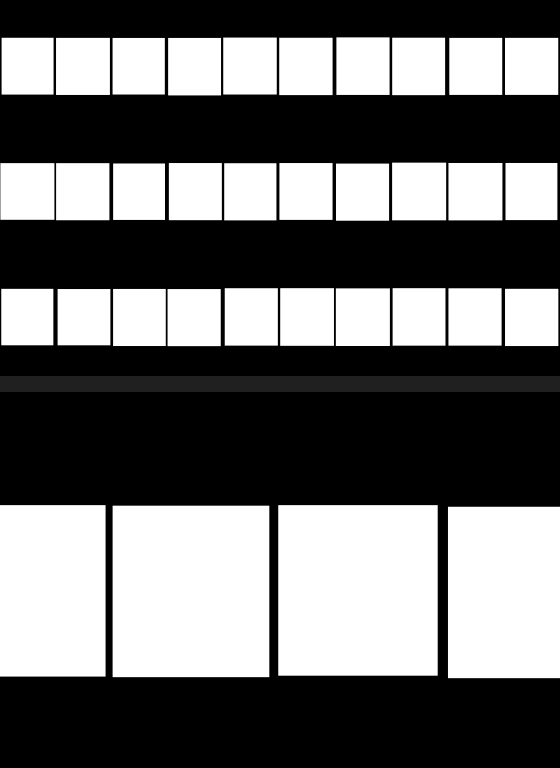
Top, the full canvas; bottom, a detail of the centre.
This pattern is drawn by a Shadertoy shader. Its source:

```glsl
// Three rows of ten white, nearly square blocks on black, split by thin uneven gaps.
// Each grid cell holds one box whose four sides are nudged by a hash of the cell;
// cell numbers wrap, so the canvas tiles in both directions.

// Four random values from 0 to 1 for one cell.
vec4 cellHash(vec2 cell) {
    vec4 seed = vec4(12.7, 45.3, 78.1, 31.9) * cell.x + vec4(63.7, 24.6, 17.3, 92.5) * cell.y;
    return fract(sin(seed + vec4(1.3, 2.9, 4.1, 5.7)) * 4375.85);
}

void mainImage(out vec4 fragColor, in vec2 fragCoord) {
    const vec2 repeats = vec2(10.0, 3.0);
    float pitch = iResolution.x / repeats.x;   // one column width, the unit of length

    // Grid with a slight shift and a slow sideways drift along each row
    vec2 grid = fragCoord / iResolution.xy * repeats + vec2(0.018, 0.030);
    grid.x -= 0.008 * cos(6.28319 * grid.x / repeats.x);
    vec2 cell = floor(grid);
    vec2 local = (grid - cell - 0.5) * iResolution.xy / (repeats * pitch);

    // Block sides, each moved a little on its own
    vec4 nudge = (cellHash(mod(cell, repeats)) - 0.5) * vec4(0.032, 0.020, 0.032, 0.020);
    vec2 lowSide = vec2(-0.474, -0.510) + nudge.xy;
    vec2 highSide = vec2(0.474, 0.510) + nudge.zw;

    // Smoothed coverage along both axes
    vec2 outside = max(lowSide - local, local - highSide);
    vec2 coverage = clamp(0.5 - outside * pitch, 0.0, 1.0);
    fragColor = vec4(vec3(coverage.x * coverage.y), 1.0);
}
```
